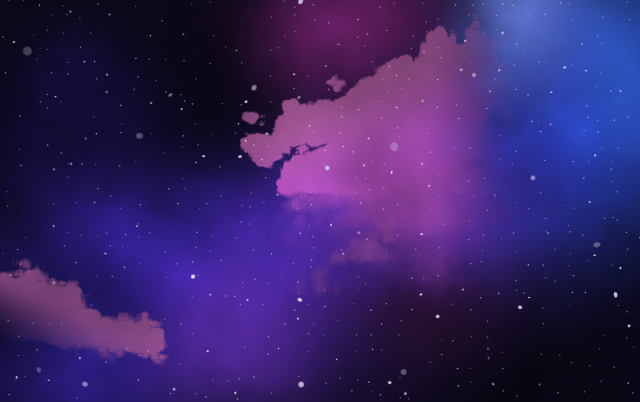
This background is drawn by a WebGL 1 fragment shader. Its source:

```glsl
precision highp float;

uniform vec2 u_resolution;

const vec3 SPACE = vec3(0.035, 0.025, 0.075);
const vec3 INDIGO = vec3(0.11, 0.08, 0.36);
const vec3 BLUE = vec3(0.18, 0.12, 0.57);
const vec3 VIOLET = vec3(0.36, 0.17, 0.64);
const vec3 ROYAL = vec3(0.13, 0.19, 0.63);
const vec3 SKY = vec3(0.40, 0.50, 0.85);
const vec3 AZURE = vec3(0.17, 0.35, 0.76);
const vec3 MAGENTA = vec3(0.45, 0.13, 0.42);
const vec3 ORCHID = vec3(0.68, 0.30, 0.71);
const vec3 SALMON = vec3(0.60, 0.32, 0.54);
const vec3 MAROON = vec3(0.17, 0.06, 0.16);
const vec3 STARLIGHT = vec3(0.90, 0.86, 0.98);

const float WARP = 0.15;
const float PUFF_SIZE = 0.045;
const float STAR_CELL = 0.036;
const int STAR_LAYERS = 3;

float hash(vec2 p) {
  vec3 q = fract(vec3(p.xyx) * 0.1031);
  q += dot(q, q.yzx + 33.33);
  return fract((q.x + q.y) * q.z);
}

float noise(vec2 p) {
  vec2 i = floor(p), f = fract(p);
  f = f * f * (3.0 - 2.0 * f);
  float low = mix(hash(i), hash(i + vec2(1.0, 0.0)), f.x);
  float high = mix(hash(i + vec2(0.0, 1.0)), hash(i + 1.0), f.x);
  return mix(low, high, f.y);
}

float fbm(vec2 p) {
  float sum = 0.0, amp = 0.5;
  for (int i = 0; i < 5; i++) {
    sum += amp * noise(p);
    p = mat2(1.6, 1.2, -1.2, 1.6) * p + 7.3;
    amp *= 0.5;
  }
  return sum;
}

// Creased noise whose rounded lobes resemble cumulus edges
float billow(vec2 p) {
  float sum = 0.0, amp = 0.5;
  for (int i = 0; i < 4; i++) {
    sum += amp * abs(2.0 * noise(p) - 1.0);
    p = p * 2.1 + 3.7;
    amp *= 0.5;
  }
  return sum;
}

vec3 glow(vec3 base, vec3 tint, vec2 p, vec2 center, vec2 radius, float strength) {
  vec2 d = (p - center) / radius;
  return mix(base, tint, strength * exp(-dot(d, d)));
}

// Capsule whose radius changes from ra to rb
float taper(vec2 p, vec2 a, vec2 b, float ra, float rb) {
  vec2 ab = b - a;
  float t = clamp(dot(p - a, ab) / dot(ab, ab), 0.0, 1.0);
  return length(p - a - ab * t) - mix(ra, rb, t);
}

float cover(float d, float softness) {
  return 1.0 - smoothstep(-softness, softness, d);
}

// One randomly placed, slightly stretched disc per occupied cell
float stars(vec2 p, float cell, float density, float radius, float seed) {
  vec2 id = floor(p / cell) + seed;
  vec2 spot = 0.2 + 0.6 * vec2(hash(id + 11.0), hash(id + 23.0));
  vec2 d = (fract(p / cell) - spot) * cell;
  float angle = 6.283 * hash(id + 37.0);
  vec2 axis = vec2(cos(angle), sin(angle));
  d = vec2(dot(d, axis), dot(d, vec2(-axis.y, axis.x)) * (1.0 + 0.5 * hash(id + 41.0)));
  float size = radius * mix(0.6, 1.2, hash(id + 53.0));
  float lit = step(hash(id), density) * mix(0.4, 1.0, hash(id + 67.0));
  return lit * cover(length(d) - size, 1.0 / u_resolution.y);
}

void main() {
  vec2 p = gl_FragCoord.xy / u_resolution.y;
  float haze = fbm(p * 4.0 + 2.0);
  vec2 q = p + WARP * (vec2(haze, fbm(p * 4.0 + 31.0)) - 0.48);

  // Broad coloured gas
  vec3 color = glow(SPACE, INDIGO, q, vec2(0.17, 0.74), vec2(0.19, 0.14), 0.65);
  color = glow(color, BLUE, q, vec2(0.55, 0.36), vec2(0.52, 0.23), 0.95);
  color = glow(color, BLUE, q, vec2(0.25, 0.08), vec2(0.27, 0.18), 0.65);
  color = glow(color, VIOLET, q, vec2(0.62, 0.18), vec2(0.22, 0.22), 0.75);
  color = glow(color, ROYAL, q, vec2(1.40, 0.67), vec2(0.35, 0.32), 0.95);
  color = glow(color, AZURE, q, vec2(1.58, 0.82), vec2(0.17, 0.27), 0.65);
  color = glow(color, SKY, q, vec2(1.30, 0.98), vec2(0.17, 0.17), 0.75);
  color = glow(color, MAGENTA, q, vec2(0.88, 0.92), vec2(0.20, 0.16), 0.85);
  color = glow(color, VIOLET, q, vec2(1.03, 0.45), vec2(0.27, 0.23), 0.85);
  color = glow(color, MAROON, q, vec2(1.08, 0.22), vec2(0.20, 0.12), 0.75);
  color = glow(color, SPACE, q, vec2(1.45, 0.10), vec2(0.36, 0.21), 0.90);
  color *= 0.65 + 0.75 * haze;

  // Main cloud: crisp along the upper left, dissolving to the lower right
  float puffs = PUFF_SIZE * (1.0 - 3.0 * billow(p * 11.0)) + 0.08 * (haze - 0.48);
  float bank = taper(p, vec2(0.67, 0.63), vec2(1.18, 0.80), 0.07, 0.12);
  bank = min(bank, taper(p, vec2(0.75, 0.58), vec2(1.05, 0.60), 0.08, 0.20));
  float depth = dot(p - vec2(0.595, 0.66), vec2(0.41, -0.91));
  float softness = mix(0.007, 0.17, smoothstep(0.14, 0.35, depth));
  float fade = 1.0 - smoothstep(1.02, 1.32, q.x);
  vec3 cloud = mix(SALMON, ORCHID, smoothstep(0.0, 0.22, depth)) * (0.68 + 0.6 * haze);
  color = mix(color, cloud, 0.92 * fade * cover(bank + puffs, softness));

  // Lower left cloud and central wisps
  float ridge = taper(p, vec2(0.01, 0.26), vec2(0.42, 0.11), 0.085, 0.025);
  float below = 0.36 - 0.5 * p.x - p.y;
  float ridgeFade = 1.0 - smoothstep(0.02, 0.22, below);
  color = mix(color, SALMON * (0.6 + 0.7 * haze), 0.85 * ridgeFade * cover(ridge + puffs, 0.012));
  float wisp = taper(p, vec2(0.73, 0.31), vec2(0.94, 0.39), 0.025, 0.02);
  color = mix(color, SALMON, 0.35 * cover(wisp + puffs, 0.025));

  // Star dust, bright stars and faint out-of-focus discs
  float light = 0.0;
  for (int i = 0; i < STAR_LAYERS; i++) {
    float level = float(i);
    float cell = STAR_CELL * pow(2.2, level);
    light = max(light, stars(p, cell, 0.38 - 0.06 * level, cell * 0.036, 17.0 * level));
  }
  light = max(light, 0.35 * stars(p, 0.27, 0.25, 0.011, 91.0));
  gl_FragColor = vec4(mix(color, STARLIGHT, light), 1.0);
}
```
